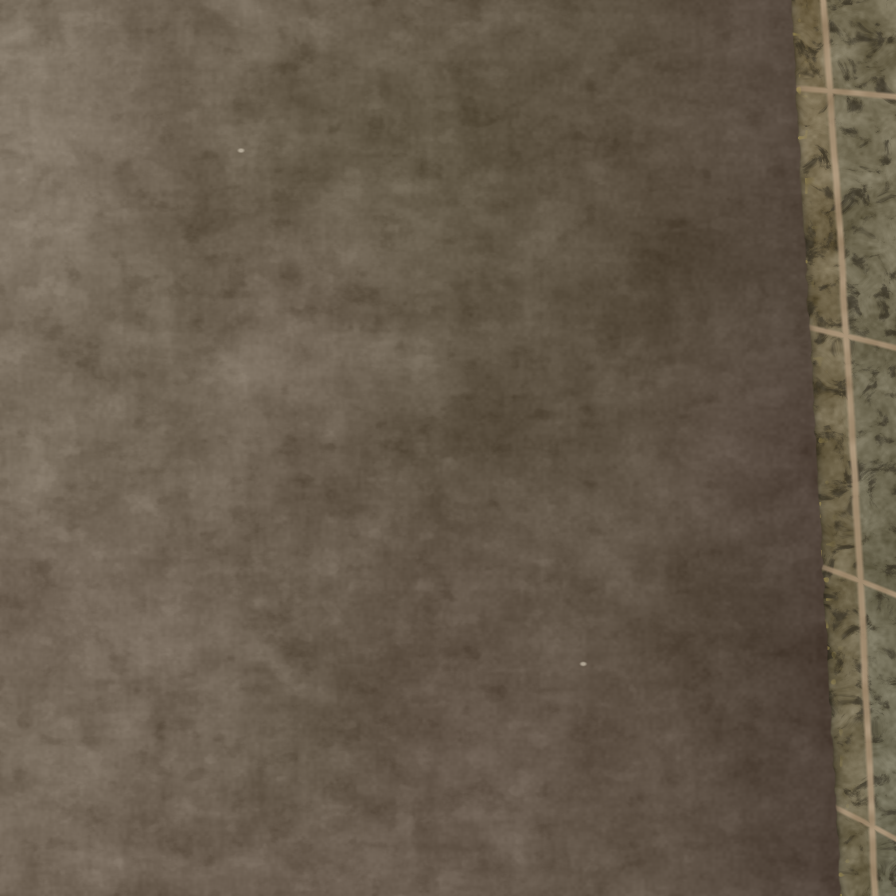
This texture is drawn by a Shadertoy shader. Its source:

```glsl
// Worn brown matte slab with cloudy stains beside a strip of grouted stone tiles.
#define SLAB_LIGHT vec3(0.452, 0.402, 0.345)
#define SLAB_DARK vec3(0.342, 0.290, 0.245)
#define TILE_COLOR vec3(0.450, 0.418, 0.325)
#define GROUT_COLOR vec3(0.660, 0.570, 0.460)
#define CLOUD_AMOUNT 0.09
#define MOTTLE_AMOUNT 0.13
#define STREAK_AMOUNT 0.045
#define GRAIN_AMOUNT 0.026
#define TILE_PITCH 0.2735
#define TILE_OFFSET 0.078
#define GROUT_WIDTH 0.0036

float hash(vec2 p) {
    vec3 q = fract(p.xyx * vec3(0.1031, 0.1030, 0.0973));
    q += dot(q, q.yzx + 33.33);
    return fract((q.x + q.y) * q.z);
}

float noise(vec2 p) {
    vec2 i = floor(p), f = fract(p);
    f = f * f * (3.0 - 2.0 * f);
    vec2 e = vec2(0.0, 1.0);
    return mix(mix(hash(i), hash(i + e.yx), f.x),
               mix(hash(i + e.xy), hash(i + e.yy), f.x), f.y);
}

float fbm(vec2 p) {
    float sum = 0.0, amp = 0.5;
    for (int i = 0; i < 5; i++) {
        sum += amp * noise(p);
        p = mat2(0.8, 0.6, -0.6, 0.8) * p * 2.03 + 17.3;
        amp *= 0.5;
    }
    return sum;
}

// Broad stains: xy is the center, z the radius, w the change in brightness
float stains(vec2 p) {
    const vec4 spots[12] = vec4[12](
        vec4(0.00, 0.82, 0.15, 0.080), vec4(0.04, 0.50, 0.08, 0.035),
        vec4(0.29, 0.57, 0.10, 0.020), vec4(0.61, 0.72, 0.09, 0.025),
        vec4(0.62, 0.45, 0.06, 0.022), vec4(0.06, 0.17, 0.12, 0.018),
        vec4(0.21, 0.74, 0.08, -0.028), vec4(0.73, 0.71, 0.08, -0.030),
        vec4(0.50, 0.50, 0.10, -0.018), vec4(0.20, 0.10, 0.06, -0.030),
        vec4(0.42, 0.23, 0.08, -0.014), vec4(0.92, 0.26, 0.14, -0.030));
    float sum = 0.0;
    for (int i = 0; i < 12; i++) {
        vec2 d = (p - spots[i].xy) / spots[i].z;
        sum += spots[i].w * exp(-dot(d, d));
    }
    return sum;
}

float glint(vec2 p, vec2 center) {
    return 1.0 - smoothstep(0.001, 0.0042, length((p - center) * vec2(0.8, 1.2)));
}

vec3 slab(vec2 p, float edge) {
    vec3 col = mix(SLAB_LIGHT, SLAB_DARK, smoothstep(-0.1, 1.15, p.x));
    vec2 warp = vec2(fbm(p * 14.0), fbm(p * 14.0 + 40.0)) * 0.07 - 0.034;
    float cloud = fbm((p + warp) * 7.0 + 3.0) - 0.48;
    float mottle = fbm((p + warp) * vec2(21.0, 26.0) + 9.0) - 0.48;
    float fade = mix(1.0, 0.6, smoothstep(0.3, 0.95, p.x));

    // Clouds, short brushed streaks and fine grain
    float light = stains(p + warp);
    light += (CLOUD_AMOUNT * cloud + MOTTLE_AMOUNT * mottle) * fade;
    float across = fbm(p * vec2(24.0, 110.0)) - 0.48;
    float along = fbm(p * vec2(100.0, 22.0) + 5.0) - 0.48;
    light += STREAK_AMOUNT * fade * (across + along);
    light += GRAIN_AMOUNT * (noise(p * 230.0) - 0.5);

    // Small soft scuffs, dark and pale
    float scuff = fbm(p * vec2(38.0, 52.0) + 61.0);
    light -= 0.04 * smoothstep(0.58, 0.80, scuff) * fade;
    light += 0.03 * smoothstep(0.40, 0.22, scuff) * fade;
    light -= 0.025 * exp(-abs(edge) / 0.035);
    col += light;

    // Olive center, faintly violet rim
    vec2 d = p - vec2(0.5, 0.85);
    col += vec3(-0.006, 0.002, -0.012) * exp(-7.0 * dot(d, d));
    col += vec3(-0.004, -0.003, 0.007) * smoothstep(0.7, 0.95, p.x);
    col += vec3(0.008, 0.0, 0.008) * (noise(p * 6.0 + 80.0) - 0.5);

    float chips = glint(p, vec2(0.269, 0.832)) + glint(p, vec2(0.651, 0.259));
    return mix(col, vec3(0.76, 0.72, 0.65), 0.8 * chips);
}

vec3 tiles(vec2 p, float edge, float aa) {
    // Bent upright joint, with cross joints that tilt more toward the bottom
    float jointX = 0.9766 - 0.0408 * p.y - 0.0168 * p.y * p.y;
    float side = p.x - jointX + 0.0015 * (noise(p * 30.0) - 0.5);
    float row = (p.y + (0.58 - 0.55 * p.y) * side - TILE_OFFSET) / TILE_PITCH;
    float cross = abs(fract(row + 0.5) - 0.5) * TILE_PITCH;

    // Speckled stone with soft veined flecks
    float patchy = fbm(p * 30.0 + 12.0) - 0.48;
    vec2 bend = vec2(noise(p * 45.0), noise(p * 45.0 + 7.0)) * 0.02;
    float fleck = fbm((p + bend) * vec2(70.0, 85.0) + 31.0);
    vec3 col = TILE_COLOR + 0.22 * patchy + 0.16 * (0.48 - fleck);
    col += vec3(-0.025, -0.008, 0.005) * (1.0 - p.y);
    col += vec3(0.008, -0.012, -0.028) * (1.0 - smoothstep(-0.01, 0.005, side));
    col = mix(col, vec3(0.21, 0.19, 0.15), 0.65 * smoothstep(0.52, 0.76, fleck));
    col += 0.06 * (noise(p * 210.0) - 0.5);

    float joint = min(abs(side), cross * 1.15);
    float soft = aa + 0.0009;
    float grout = 1.0 - smoothstep(GROUT_WIDTH - soft, GROUT_WIDTH + soft, joint);
    vec3 groutCol = GROUT_COLOR + 0.12 * (noise(p * 70.0) - 0.5);
    col = mix(col, groutCol, 0.9 * grout);

    // Contact shadow and bright crumbs beside the slab
    col *= 1.0 - 0.3 * exp(-max(edge, 0.0) / 0.004);
    float crumb = smoothstep(0.82, 0.92, noise(p * 130.0)) * exp(-max(edge, 0.0) / 0.007);
    return mix(col, vec3(0.70, 0.62, 0.34), 0.6 * crumb);
}

void mainImage(out vec4 fragColor, in vec2 fragCoord) {
    vec2 p = fragCoord / iResolution.xy;
    float aa = 1.2 / iResolution.y;
    float edge = p.x - (0.9385 - 0.0555 * p.y) + 0.003 * (noise(p * 110.0) - 0.5);
    vec3 col = mix(slab(p, edge), tiles(p, edge, aa), smoothstep(-aa, aa, edge));
    fragColor = vec4(clamp(col, 0.0, 1.0), 1.0);
}
```
